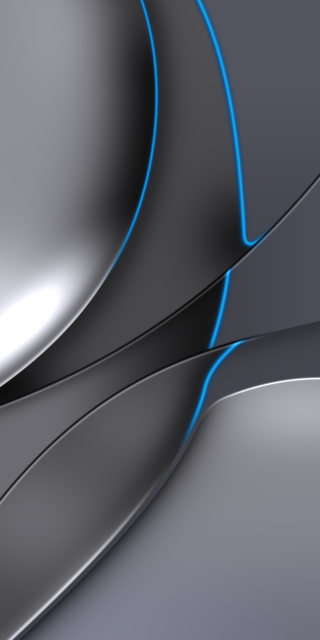
A Shadertoy shader for this background:

```glsl
// Overlapping brushed-metal sheets with curved edges and glowing blue rims.
// Each edge is a polynomial curve turned into a distance; sheets are
// shaded by distance to their edges and stacked from back to front.

const vec3 STEEL = vec3(0.98, 0.98, 1.03);
const vec3 SLATE = vec3(0.95, 0.97, 1.09);
const vec3 DEEP_BLUE = vec3(0.01, 0.25, 0.50);
const vec3 BRIGHT_BLUE = vec3(0.10, 0.64, 0.92);
const float RIM_WIDTH = 0.0075;
const float HAIRLINE = 0.0035;
const float PANEL_ROUNDING = 0.07;
const float BASIN_ROUNDING = 0.05;

// Edge curves: x from y, or y from x, with the canvas spanning 1 by 2
float lensEdge(float y) {
    float t = y - 1.70;
    return 0.49 - t * t * (0.45 + 0.28 * (t + 0.2) * (t + 0.2));
}
float panelEdge(float y) { return 0.62 + 0.16 * (1.0 - exp(-3.0 * (2.0 - y))); }
float sheetEdge(float x) { return 0.734 + x * (0.38 + x * (0.2 + 0.14 * x)); }
float innerEdge(float y) {
    float q = 1.146 - y;
    return 0.714 - q * (0.13 + 0.45 * q);
}
float leafTop(float x) { return 0.4375 + x * (1.25 + x * (0.36 * x - 1.05)); }
float leafSide(float y) {
    float curl = max(y - 0.79, 0.0);
    return 0.04 + y * (1.06 - y * (0.1 + 0.35 * y)) + 4.5 * curl * curl;
}
float basinTop(float x) { return 0.818 - 0.68 * (1.0 - x) * (1.0 - x); }

// Scales an implicit function to distance in canvas widths
float toDistance(float f) {
    float slope = length(vec2(dFdx(f), dFdy(f))) * iResolution.x;
    return f / max(slope, 0.2);
}
float smoothMin(float a, float b, float k) {
    float h = max(k - abs(a - b), 0.0) / k;
    return min(a, b) - 0.25 * h * h * k;
}
float cover(float d) {
    float px = 0.8 / iResolution.x;
    return smoothstep(-px, px, d);
}
float bell(float d, float width) { return exp(-d * d / (width * width)); }
float spot(vec2 p, vec2 center, vec2 size) {
    vec2 q = (p - center) / size;
    return exp(-dot(q, q));
}
vec3 addRim(vec3 color, float d, float strength) {
    color = mix(color, DEEP_BLUE, strength * bell(d, RIM_WIDTH * 1.5));
    return mix(color, BRIGHT_BLUE, strength * bell(d - 0.001, RIM_WIDTH * 0.8));
}

void mainImage(out vec4 fragColor, in vec2 fragCoord) {
    vec2 p = fragCoord / iResolution.xy * vec2(1.0, 2.0);

    // Signed distances, positive inside each sheet
    float lens = toDistance(lensEdge(p.y) - p.x);
    float sheet = toDistance(p.y - sheetEdge(p.x));
    float panel = toDistance(smoothMin(p.x - panelEdge(p.y),
                                       p.y - sheetEdge(p.x), PANEL_ROUNDING));
    float inner = toDistance(innerEdge(p.y) - p.x);
    float top = toDistance(leafTop(p.x) - p.y);
    float side = toDistance(leafSide(p.y) - p.x);
    float basin = toDistance(smoothMin(basinTop(p.x) - p.y,
                                       p.x - leafSide(p.y) - 0.02, BASIN_ROUNDING));

    // Back wall on the right and the shaded inner sheet on the left
    vec3 color = SLATE * (0.27 + 0.04 * smoothstep(0.7, 1.0, p.x));
    float innerTone = mix(0.43, 0.09, smoothstep(0.12, 0.66, p.x));
    innerTone *= 1.0 - 0.35 * bell(sheet, 0.035);
    color = mix(color, STEEL * innerTone, cover(inner));
    color = addRim(color, inner, smoothstep(0.86, 0.95, p.y));

    // Recess below the leaf line
    float recessTone = 0.25 - 0.07 * bell(top, 0.05) + 0.03 * p.x;
    color = mix(color, SLATE * recessTone, cover(top));

    // Bottom right basin
    float basinTone = 0.54 + 0.15 * spot(p, vec2(0.95, 0.72), vec2(0.28, 0.12));
    basinTone -= 0.09 * spot(p, vec2(1.0, 0.0), vec2(0.5, 0.25));
    basinTone *= 1.0 - 0.78 * exp(-max(-side - 0.012, 0.0) / 0.045);
    vec3 basinTint = mix(vec3(0.96, 0.98, 1.10), STEEL, smoothstep(0.0, 0.6, p.y));
    color = mix(color, basinTint * basinTone, cover(basin));
    color += 0.5 * bell(basin, HAIRLINE) * smoothstep(0.60, 0.78, p.x);

    // Leaf with dark flank, pale lower rim and blue tip
    float leafTone = 0.28 + 0.14 * spot(p, vec2(0.10, 0.38), vec2(0.25, 0.20));
    leafTone += 0.08 * spot(p, vec2(0.40, 0.68), vec2(0.18, 0.14));
    leafTone *= 1.0 - 0.55 * bell(side - 0.015, 0.06) * smoothstep(0.15, 0.75, p.y);
    float lowerRim = 1.0 - smoothstep(0.15, 0.60, p.y);
    leafTone += lowerRim * (0.13 * bell(side, 0.035) + 0.42 * bell(side - 0.006, 0.006));
    color = mix(color, STEEL * leafTone, cover(min(top, side)));
    color = addRim(color, side, smoothstep(0.58, 0.76, p.y) * cover(top));
    float lineFade = 1.0 - smoothstep(0.72, 0.86, p.x);
    color *= 1.0 - 0.75 * lineFade * bell(top, HAIRLINE);
    color += 0.20 * lineFade * bell(top - 0.007, HAIRLINE);

    // Middle sheet, darkest beside the lens foot and the panel corner
    float sheetTone = 0.29 + 0.03 * smoothstep(1.3, 2.0, p.y);
    sheetTone *= 1.0 - 0.45 * bell(lens, 0.06);
    sheetTone *= 1.0 - 0.65 * spot(p, vec2(0.76, 1.25), vec2(0.14, 0.16));
    sheetTone *= 1.0 - 0.70 * spot(p, vec2(0.0, 0.77), vec2(0.22, 0.09));
    color = mix(color, STEEL * sheetTone, cover(sheet));

    // Upper right panel
    float panelTone = 0.28 + 0.06 * smoothstep(1.2, 1.8, p.y);
    color = mix(color, SLATE * panelTone, cover(panel));
    color = addRim(color, panel, 1.0 - smoothstep(0.78, 0.86, p.x));
    color *= 1.0 - 0.7 * bell(sheet, HAIRLINE);
    color += 0.16 * bell(sheet + 0.007, HAIRLINE);

    // Domed lens with a broad highlight
    float upper = smoothstep(0.98, 1.40, p.y);
    float shade = upper * (0.88 - 0.25 * smoothstep(1.75, 2.0, p.y));
    float lensTone = 0.57 + 0.07 * spot(p, vec2(0.24, 1.95), vec2(0.15, 0.25));
    lensTone *= 1.0 - shade * bell(lens, 0.17);
    lensTone += 0.48 * bell(lens - 0.115, 0.075) * (1.0 - smoothstep(0.98, 1.34, p.y));
    lensTone += 0.25 * spot(p, vec2(0.0, 1.05), vec2(0.22, 0.17));
    lensTone *= 1.0 - 0.40 * (1.0 - upper) * bell(lens - 0.015, 0.03);
    lensTone += 0.35 * (1.0 - upper) * bell(lens - 0.004, 0.006);
    color = mix(color, STEEL * lensTone, cover(lens));
    color = addRim(color, lens * 1.5, 0.85 * smoothstep(1.08, 1.35, p.y));

    fragColor = vec4(clamp(color, 0.0, 1.0), 1.0);
}
```
